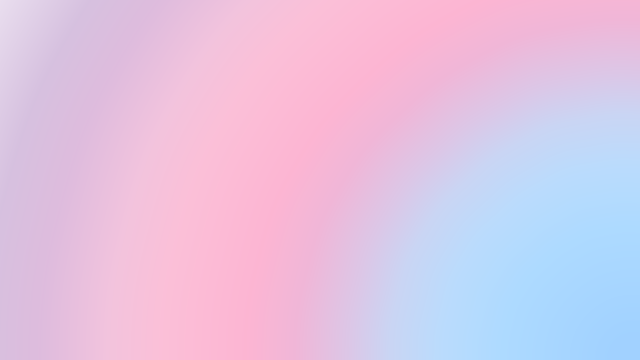
Reproduce this background procedurally as a Shadertoy shader.

```glsl
// Soft pastel rings: a blue glow at the lower right fading through pink to lavender.

#define GLOW_CENTER vec2(0.99, 0.004)  // fraction of the canvas
#define RING_SCALE 1.0                 // size of all rings
#define RIPPLE_AMOUNT 0.004            // unevenness of the rings, in heights

const vec3 DEEP_BLUE  = vec3(0.63, 0.82, 1.00);
const vec3 SKY_BLUE   = vec3(0.68, 0.855, 1.00);
const vec3 PALE_BLUE  = vec3(0.73, 0.86, 0.99);
const vec3 PERIWINKLE = vec3(0.79, 0.835, 0.955);
const vec3 LILAC      = vec3(0.86, 0.78, 0.905);
const vec3 ORCHID     = vec3(0.94, 0.715, 0.845);
const vec3 ROSE       = vec3(0.99, 0.71, 0.825);
const vec3 LIGHT_PINK = vec3(0.985, 0.75, 0.845);
const vec3 PALE_PINK  = vec3(0.95, 0.765, 0.865);
const vec3 MAUVE      = vec3(0.87, 0.735, 0.865);
const vec3 LAVENDER   = vec3(0.84, 0.755, 0.875);
const vec3 MIST       = vec3(0.92, 0.88, 0.94);

// Blends to the next ring colour between two radii.
vec3 blendRing(vec3 color, vec3 next, float inner, float outer, float radius) {
    return mix(color, next, clamp((radius - inner) / (outer - inner), 0.0, 1.0));
}

// Colour at a distance from the glow, in canvas heights.
vec3 ringColor(float r) {
    vec3 color = DEEP_BLUE;
    // Blue core
    color = blendRing(color, SKY_BLUE,   0.06, 0.37, r);
    color = blendRing(color, PALE_BLUE,  0.37, 0.54, r);
    color = blendRing(color, PERIWINKLE, 0.54, 0.68, r);
    // Pink band
    color = blendRing(color, LILAC,      0.68, 0.79, r);
    color = blendRing(color, ORCHID,     0.79, 0.94, r);
    color = blendRing(color, ROSE,       0.94, 1.08, r);
    color = blendRing(color, LIGHT_PINK, 1.08, 1.31, r);
    color = blendRing(color, PALE_PINK,  1.31, 1.46, r);
    // Lavender rim and pale corner
    color = blendRing(color, MAUVE,      1.46, 1.65, r);
    color = blendRing(color, LAVENDER,   1.65, 1.81, r);
    color = blendRing(color, MIST,       1.81, 2.04, r);
    return color;
}

// Layered sines that vary gently along the rings.
float ripple(float angle) {
    return 0.6 * sin(angle * 9.0) + 0.4 * sin(angle * 23.0 + 1.7);
}

void mainImage(out vec4 fragColor, in vec2 fragCoord) {
    vec2 offset = (fragCoord - GLOW_CENTER * iResolution.xy) / iResolution.y;
    float radius = length(offset) / RING_SCALE;
    // Measuring the angle from the left keeps its seam off the visible rings.
    float angle = atan(offset.y, -offset.x);
    radius += RIPPLE_AMOUNT * ripple(angle) * smoothstep(0.1, 0.6, radius);
    fragColor = vec4(ringColor(radius), 1.0);
}
```
